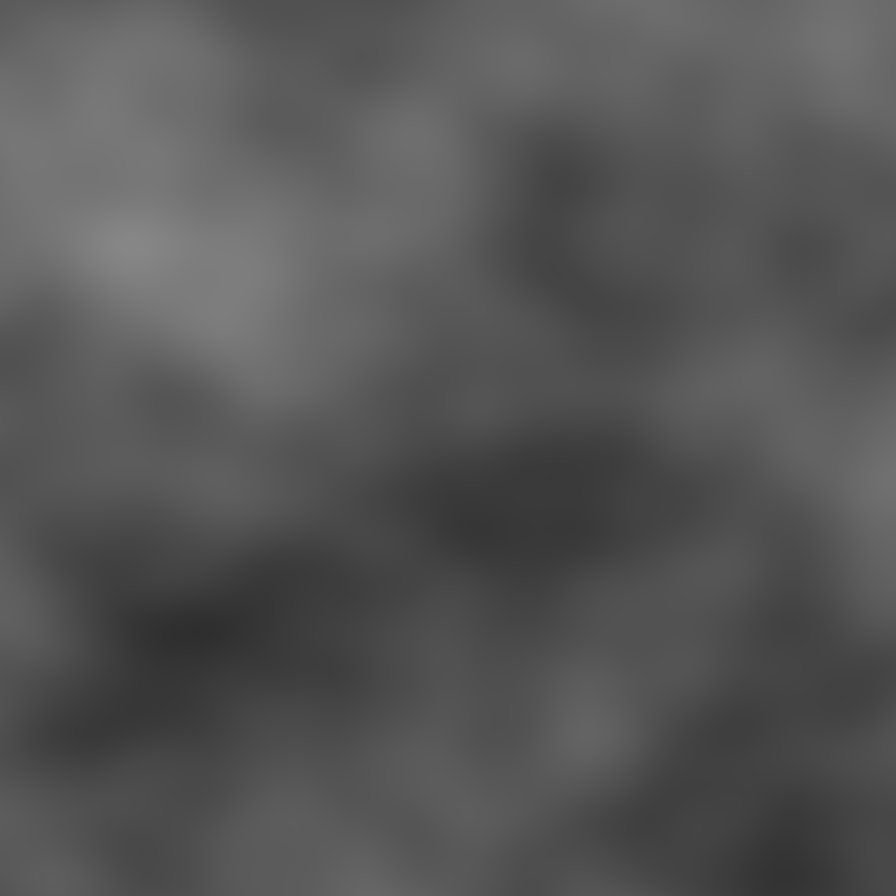
A three.js fragment shader for this texture:

```glsl
// Soft grey cloud texture: a few octaves of gradient noise, slightly
// stretched sideways, are summed over a gentle tilt in brightness that
// leaves the top lighter and the lower right darker.

varying vec2 vUv;

const float MEAN_GREY     = 0.337;
const float CONTRAST      = 0.185;             // strength of the summed noise
const vec2  TILT          = vec2(-0.03, 0.12); // brightness change across and up
const vec2  BASE_CELLS    = vec2(2.1, 2.6);    // noise cells of the first octave
const float LACUNARITY    = 2.0;
const float GAIN          = 0.58;
const int   OCTAVES       = 3;
const vec2  OCTAVE_OFFSET = vec2(17.37, 9.61); // keeps octave lattices apart
const vec2  SEED          = vec2(4.3, 11.7);
const vec2  GREY_LIMITS   = vec2(0.16, 0.56);
const float TAU           = 6.2831853;

float hash(vec2 cell) {
  vec3 p = fract(vec3(cell.xyx) * 0.1031);
  p += dot(p, p.yzx + 33.33);
  return fract((p.x + p.y) * p.z);
}

// Contribution of the random unit gradient at one lattice corner
float cornerSlope(vec2 cell, vec2 toPoint) {
  float angle = TAU * hash(cell);
  return dot(vec2(cos(angle), sin(angle)), toPoint);
}

float gradientNoise(vec2 p) {
  vec2 cell = floor(p);
  vec2 f = fract(p);
  vec2 fade = f * f * f * (f * (f * 6.0 - 15.0) + 10.0);
  vec2 right = vec2(1.0, 0.0);
  vec2 up = vec2(0.0, 1.0);
  float low = mix(cornerSlope(cell, f),
                  cornerSlope(cell + right, f - right), fade.x);
  float high = mix(cornerSlope(cell + up, f - up),
                   cornerSlope(cell + 1.0, f - 1.0), fade.x);
  return mix(low, high, fade.y);
}

float cloud(vec2 p) {
  float sum = 0.0;
  float amplitude = 1.0;
  for (int i = 0; i < OCTAVES; i++) {
    sum += amplitude * gradientNoise(p);
    p = p * LACUNARITY + OCTAVE_OFFSET;
    amplitude *= GAIN;
  }
  return sum;
}

void main() {
  float tilt = dot(vUv - 0.5, TILT);
  float grey = MEAN_GREY + tilt + CONTRAST * cloud(vUv * BASE_CELLS + SEED);
  grey = clamp(grey, GREY_LIMITS.x, GREY_LIMITS.y);
  gl_FragColor = vec4(vec3(grey), 1.0);
}
```
